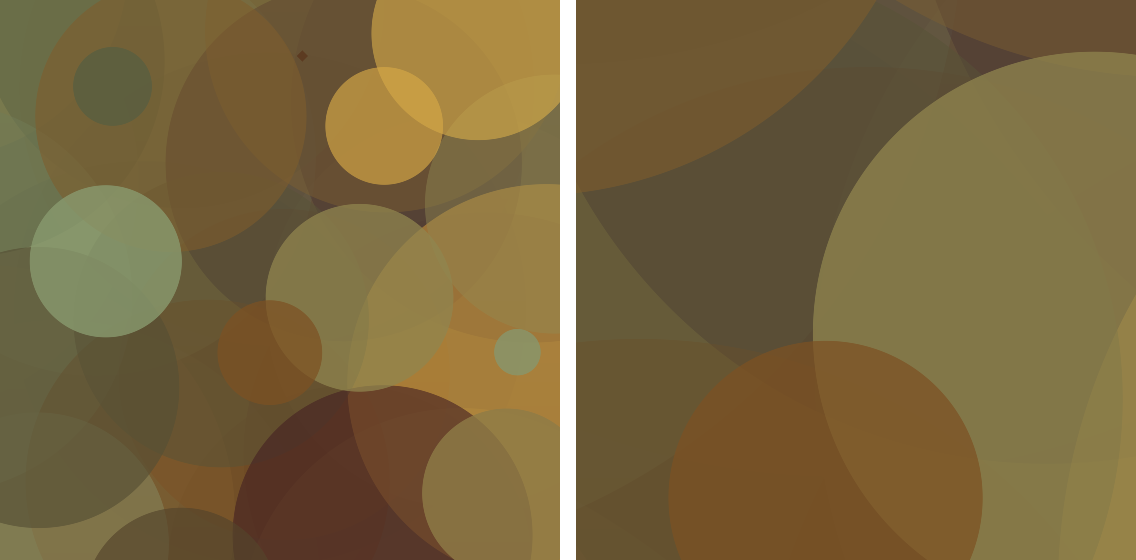
Left: the whole. Right: its middle third, enlarged.
Give the GLSL for this background, as a WebGL 2 fragment shader.

```glsl
#version 300 es
precision highp float;
// Overlapping translucent discs in olive, brown, gold and sage green.

#define DISC_COUNT 36
#define RADIUS_MAX 0.44
#define RADIUS_MIN 0.05
#define ALPHA_LARGE 0.42
#define ALPHA_SMALL 0.80
#define COLOR_SPREAD 1.5
#define MARGIN 0.15
#define JITTER 0.16
#define SPECK_RADIUS 0.010
#define SEED 4.7

uniform vec2 u_resolution;
out vec4 fragColor;

const vec3 MEAN_COLOR = vec3(0.49, 0.42, 0.25);
const vec3 SPECK_COLOR = vec3(0.36, 0.23, 0.13);
// Added towards the top, removed towards the bottom
const vec3 HEIGHT_TINT = vec3(0.02, 0.11, 0.09);

// rgb = colour, w = cumulative share
const vec4 PALETTE[6] = vec4[6](
    vec4(0.39, 0.36, 0.23, 0.24),
    vec4(0.54, 0.49, 0.29, 0.44),
    vec4(0.49, 0.36, 0.18, 0.63),
    vec4(0.52, 0.54, 0.37, 0.77),
    vec4(0.72, 0.56, 0.25, 0.89),
    vec4(0.35, 0.26, 0.20, 1.00));

float hash(float n) {
    return fract(sin(n * 127.1 + SEED) * 43758.5453);
}

// Picks a colour by share and pushes it away from the mean,
// which makes up for the contrast lost in blending
vec3 discColor(float pick) {
    vec3 color = PALETTE[5].rgb;
    for (int k = 4; k >= 0; k--) {
        if (pick < PALETTE[k].w) color = PALETTE[k].rgb;
    }
    return MEAN_COLOR + (color - MEAN_COLOR) * COLOR_SPREAD;
}

// Coverage of a shape with a one-pixel soft edge
float coverage(float dist, float pixel) {
    return 1.0 - smoothstep(-0.5 * pixel, 0.5 * pixel, dist);
}

void main() {
    float pixel = 1.0 / u_resolution.y;
    vec2 uv = gl_FragCoord.xy * pixel;
    vec2 extent = vec2(u_resolution.x * pixel, 1.0);

    vec3 color = MEAN_COLOR + HEIGHT_TINT * (uv.y - 0.5);

    // Discs, from large and faint to small and dense
    for (int i = 0; i < DISC_COUNT; i++) {
        float id = float(i);
        float t = id / float(DISC_COUNT - 1);
        float shrink = t * t;

        // Evenly spread centres with some jitter
        vec2 spread = fract(id * vec2(0.7549, 0.5698) + 0.5);
        vec2 jitter = vec2(hash(id + 0.3), hash(id + 50.7)) - 0.5;
        float margin = MARGIN * (1.0 - shrink);
        vec2 center = mix(vec2(-margin), extent + margin, spread) + JITTER * jitter;

        float radius = mix(RADIUS_MAX, RADIUS_MIN, shrink) * mix(0.75, 1.15, hash(id + 91.1));
        float alpha = mix(ALPHA_LARGE, ALPHA_SMALL, shrink) * mix(0.75, 1.15, hash(id + 133.9));

        vec3 fill = discColor(fract(id * 0.618 + 0.1)) + HEIGHT_TINT * (center.y - 0.5);
        float mask = coverage(length(uv - center) - radius, pixel);
        color = mix(color, fill, mask * alpha);
    }

    // One tiny diamond speck
    vec2 offset = abs(uv - extent * vec2(0.54, 0.90));
    float speck = coverage(offset.x + offset.y - SPECK_RADIUS, pixel);
    color = mix(color, SPECK_COLOR, speck);

    fragColor = vec4(clamp(color, 0.0, 1.0), 1.0);
}
```
